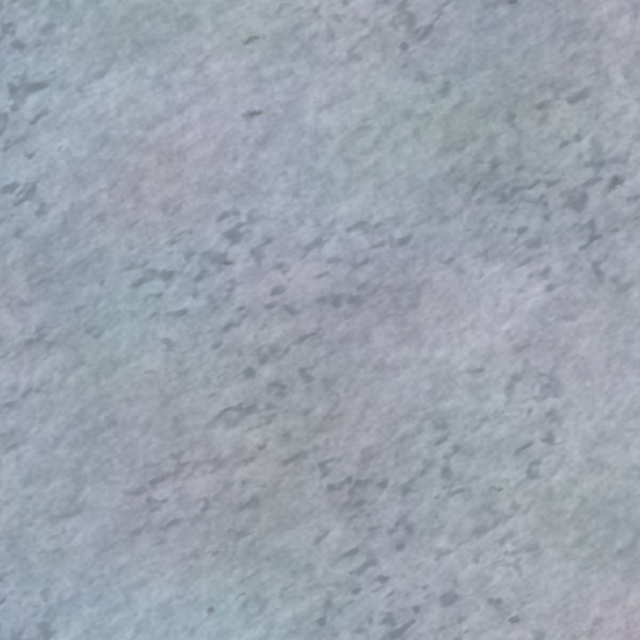
Reproduce this texture procedurally as a three.js fragment shader.

```glsl
varying vec2 vUv;

// Colours
const vec3 PLASTER = vec3(0.612, 0.649, 0.693);
const vec3 PIT_COLOR = vec3(0.38, 0.42, 0.46);
const vec3 STAIN_COLOR = vec3(0.35, 0.36, 0.36);
const vec3 COOL_SHIFT = vec3(-0.10, 0.01, 0.015);
const vec3 MOSS_SHIFT = vec3(-0.03, 0.005, -0.075);

// Contrast of each layer
const float CLOUD_AMOUNT = 0.10;
const float MOTTLE_AMOUNT = 0.08;
const float SPECKLE_AMOUNT = 0.11;
const float RELIEF_AMOUNT = 0.14;
const float GRAIN_AMOUNT = 0.045;
const float PIT_AMOUNT = 0.50;
const float STREAK_AMOUNT = 0.30;
const float GOUGE_AMOUNT = 0.60;

// Sizes, in features per canvas width
const float CLOUD_SCALE = 4.0;
const float MOTTLE_SCALE = 15.0;
const float SPECKLE_SCALE = 55.0;
const float GRAIN_SCALE = 150.0;
const vec2 PIT_SCALE = vec2(42.0, 70.0);
const vec2 STREAK_SCALE = vec2(24.0, 5.0);
const float GOUGE_CELLS = 9.0;
const float SLANT = 0.5;

float hash(vec2 p) {
  return fract(sin(dot(p, vec2(127.1, 311.7))) * 43758.55);
}

mat2 rotation(float a) {
  float c = cos(a), s = sin(a);
  return mat2(c, -s, s, c);
}

float noise(vec2 p) {
  vec2 i = floor(p), f = fract(p);
  f = f * f * (3.0 - 2.0 * f);
  float low = mix(hash(i), hash(i + vec2(1.0, 0.0)), f.x);
  float high = mix(hash(i + vec2(0.0, 1.0)), hash(i + vec2(1.0, 1.0)), f.x);
  return mix(low, high, f.y);
}

float fbm(vec2 p) {
  float sum = 0.0, gain = 0.5;
  for (int i = 0; i < 4; i++) {
    sum += gain * noise(p);
    p = rotation(0.6) * p * 2.03 + 17.3;
    gain *= 0.5;
  }
  return sum / 0.9375;
}

// Fine slanted pits, gathered into rough patches
float pits(vec2 uv) {
  vec2 warp = vec2(noise(uv * 45.0), noise(uv * 45.0 + 40.0)) - 0.5;
  vec2 p = rotation(SLANT) * (uv + warp * 0.008);
  float rough = smoothstep(0.40, 0.68, fbm(uv * 5.0 + 61.0));
  float n = 0.65 * noise(p * PIT_SCALE + 9.0) + 0.35 * noise(p * PIT_SCALE * 2.1);
  return smoothstep(0.62, 0.98, n + 0.12 * rough) * mix(0.35, 1.0, rough);
}

// Faint vertical runs, mostly at the upper right
float streaks(vec2 uv) {
  float zone = smoothstep(0.42, 0.65, uv.x) * smoothstep(0.40, 0.65, uv.y);
  float ragged = smoothstep(0.35, 0.65, fbm(uv * 40.0));
  vec2 p = uv + vec2(0.02 * noise(uv * 14.0), 0.0);
  return zone * ragged * smoothstep(0.56, 0.82, fbm(p * STREAK_SCALE + 5.0));
}

// Sparse ragged gouges: one jittered stroke per cell
float gouges(vec2 uv) {
  vec2 warp = vec2(fbm(uv * 45.0), fbm(uv * 45.0 + 70.0)) - 0.5;
  vec2 p = (uv + warp * 0.025) * GOUGE_CELLS;
  float mark = 0.0;
  for (int y = -1; y <= 1; y++) {
    for (int x = -1; x <= 1; x++) {
      vec2 cell = floor(p) + vec2(float(x), float(y));
      float pick = hash(cell + 3.7);
      vec2 center = cell + vec2(hash(cell + 11.0), hash(cell + 23.0));
      vec2 d = rotation(SLANT + 0.9 * (hash(cell + 31.0) - 0.5)) * (p - center);
      vec2 size = vec2(0.25, 0.085) * mix(0.5, 1.1, hash(cell + 47.0));
      float stroke = 1.0 - smoothstep(0.1, 1.2, length(d / size));
      mark = max(mark, stroke * smoothstep(0.55, 1.0, pick));
    }
  }
  return mark * smoothstep(0.25, 0.65, fbm(uv * 70.0));
}

void main() {
  vec2 uv = vUv;
  vec2 slanted = rotation(SLANT) * uv * vec2(0.8, 1.2);

  // Broad tint: bluer at the left, lavender at the right, mossy patches
  float cool = fbm(uv * 4.0 + 21.0) - 0.5 + 0.2 * (0.5 - uv.x);
  float moss = fbm(uv * 5.0 + 83.0) - 0.5;
  vec3 color = PLASTER + COOL_SHIFT * cool + MOSS_SHIFT * moss;

  // Brightness: clouds, mottling, speckle, lit relief and grain
  float speckle = fbm(slanted * SPECKLE_SCALE);
  float shifted = fbm((slanted + vec2(-0.003, 0.006)) * SPECKLE_SCALE);
  color += CLOUD_AMOUNT * (fbm(uv * CLOUD_SCALE + 7.0) - 0.5);
  color += MOTTLE_AMOUNT * (fbm(slanted * MOTTLE_SCALE) - 0.5);
  color += SPECKLE_AMOUNT * (speckle - 0.5) + RELIEF_AMOUNT * 0.5 * (speckle - shifted);
  color += GRAIN_AMOUNT * (noise(uv * GRAIN_SCALE) - 0.5);

  // Dark wear
  color = mix(color, PIT_COLOR, PIT_AMOUNT * pits(uv));
  color = mix(color, PIT_COLOR, STREAK_AMOUNT * streaks(uv));
  color = mix(color, STAIN_COLOR, GOUGE_AMOUNT * gouges(uv));

  gl_FragColor = vec4(color, 1.0);
}
```
